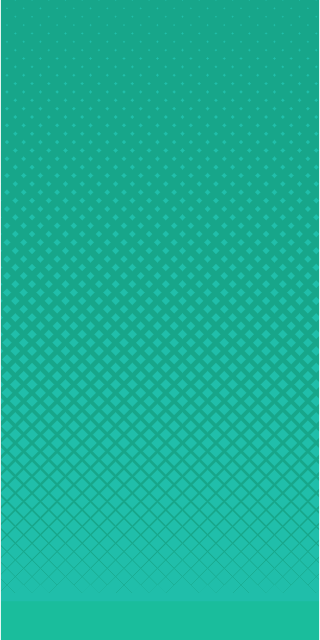
This background is drawn by a Shadertoy shader. Its source:

```glsl
// Teal halftone of diamonds growing downward into a solid band, with pale side edges.

// Antialiased coverage of the inside of a signed distance
float coverage(float dist, float pixel) {
    return clamp(0.5 - dist / pixel, 0.0, 1.0);
}

// Staggered diamonds; pos is measured from the top left in canvas heights
float diamonds(vec2 pos, float pixel) {
    float spacing = 10.03 / 768.0;
    vec2 p = (pos - vec2(18.4 / 768.0, 0.0)) / spacing;

    // Rotated square cells, one per diamond
    vec2 q = 0.5 * vec2(p.x + p.y, p.y - p.x);
    vec2 cell = round(q);
    vec2 local = abs(q - cell);

    // Each row has its own size, full near the bottom
    float row = cell.x + cell.y;
    float size = mix(0.1, 1.0, pow(clamp(row / 71.0, 0.0, 1.0), 1.2));
    float dist = (max(local.x, local.y) - 0.5 * size) * sqrt(2.0) * spacing;
    return size > 0.995 ? 1.0 : coverage(dist, pixel);
}

void mainImage(out vec4 fragColor, in vec2 fragCoord) {
    float pixel = 1.0 / iResolution.y;
    vec2 pos = vec2(fragCoord.x, iResolution.y - fragCoord.y) * pixel;
    float width = iResolution.x * pixel;

    vec3 deepTeal = vec3(0.09, 0.65, 0.54);
    vec3 brightTeal = vec3(0.125, 0.745, 0.665);
    vec3 bandGreen = vec3(0.10, 0.74, 0.61);

    // Halftone field
    vec3 color = mix(deepTeal, brightTeal, diamonds(pos, pixel));

    // Solid band along the bottom
    color = mix(color, bandGreen, coverage(0.9395 - pos.y, pixel));

    // Thin white margins at the sides
    float sideDist = min(pos.x, width - pos.x);
    color = mix(color, vec3(1.0), coverage(sideDist - 0.7 / 512.0, pixel));

    fragColor = vec4(color, 1.0);
}
```
